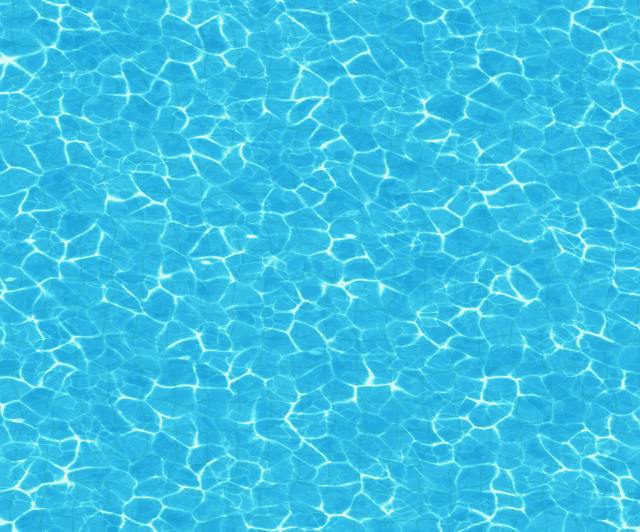
This texture is drawn by a WebGL 1 fragment shader. Its source:

```glsl
precision highp float;

uniform vec2 u_resolution;

const vec3 DEEP = vec3(0.11, 0.64, 0.85);
const vec3 BLUE = vec3(0.15, 0.69, 0.88);
const vec3 POOL = vec3(0.19, 0.74, 0.90);
const vec3 CLEAR = vec3(0.24, 0.79, 0.92);
const vec3 AQUA = vec3(0.33, 0.86, 0.94);
const vec3 PALE = vec3(0.47, 0.93, 0.95);
const vec3 FOAM = vec3(0.82, 0.97, 0.97);
const vec3 GROUT = vec3(0.14, 0.62, 0.70);

vec2 hash2(vec2 p) {
  vec2 k = vec2(dot(p, vec2(127.1, 311.7)), dot(p, vec2(269.5, 183.3)));
  return fract(sin(k) * 43758.55);
}

// Layered sines, roughly -1 to 1
float waves(vec2 p) {
  float sum = 0.0;
  float amp = 0.5;
  for (int i = 0; i < 4; i++) {
    sum += amp * sin(p.x + 1.7 * sin(p.y));
    p = mat2(0.8, 0.6, -0.6, 0.8) * p * 1.7 + 2.3;
    amp *= 0.7;
  }
  return sum;
}

// Bends cell borders into curves
vec2 ripple(vec2 p, float amount) {
  p += 0.9 * amount * sin(p.yx * vec2(1.1, 0.9) + vec2(0.7, 2.1));
  p += 0.5 * amount * sin(p.yx * vec2(2.7, 3.1) + p * 0.6);
  return p + 0.22 * amount * sin(p.yx * vec2(6.3, 5.7) + 1.3 * p);
}

// Nearest distance, gap to second, gap to third, cell tint
vec4 cells(vec2 p) {
  vec2 base = floor(p);
  vec3 near = vec3(9.0);
  float tint = 0.0;
  for (int y = -1; y <= 1; y++) {
    for (int x = -1; x <= 1; x++) {
      vec2 id = base + vec2(float(x), float(y));
      float d = length(id + 0.08 + 0.84 * hash2(id) - p);
      if (d < near.x) {
        near = vec3(d, near.xy);
        tint = hash2(id + 41.3).x;
      } else if (d < near.y) {
        near = vec3(near.x, d, near.y);
      } else {
        near.z = min(near.z, d);
      }
    }
  }
  return vec4(near.x, near.yz - near.x, tint);
}

// Bright thread along borders, with a knot where three cells meet
float caustic(vec4 cell, float strength) {
  float d = 0.5 * cell.y / mix(0.032, 0.058, strength);
  float knot = exp(-cell.z * cell.z * 60.0);
  return strength * (exp(-d * d) + 0.4 * knot);
}

// Small lens-shaped sun reflections in a few cells
float glint(vec2 p) {
  vec4 cell = cells(p);
  float spot = 1.0 - smoothstep(0.06, 0.17, cell.x);
  return spot * smoothstep(0.96, 0.98, cell.w);
}

// Thin wavering joints of the floor tiles
float joints(vec2 p) {
  vec2 d = abs(fract(p) - 0.5);
  vec2 line = 1.0 - smoothstep(0.015, 0.05, d);
  return max(line.x, line.y);
}

vec3 waterColor(float light) {
  vec3 c = mix(DEEP, BLUE, clamp(light + 1.0, 0.0, 1.0));
  c = mix(c, POOL, clamp(light, 0.0, 1.0));
  c = mix(c, CLEAR, clamp(light - 1.0, 0.0, 1.0));
  c = mix(c, AQUA, clamp(light - 2.0, 0.0, 1.0));
  c = mix(c, PALE, clamp(light - 3.0, 0.0, 1.0));
  return mix(c, FOAM, clamp(light - 4.0, 0.0, 1.0));
}

void main() {
  vec2 p = gl_FragCoord.xy / u_resolution.y;
  vec2 slanted = vec2(p.x, p.y + 0.1 * p.x);

  // Main web and a finer, fainter one
  vec4 web = cells(ripple(slanted * vec2(16.5, 23.0), 0.19));
  vec4 fine = cells(ripple(slanted * vec2(25.0, 41.0) + 7.4, 0.25));
  float strength = 0.15 + 0.85 * smoothstep(-0.7, 0.9, waves(slanted * vec2(23.0, 31.0)));
  float faint = smoothstep(-0.6, 0.9, waves(p * vec2(19.0, 27.0) + 5.0));

  // Soft patches, facets and sharp wisps
  float light = 0.2 + 0.25 * waves(p * vec2(11.0, 17.0) + 3.0);
  light += 0.9 * (web.w - 0.5) + 1.1 * (fine.w - 0.5);
  float wisp = waves(ripple(p * vec2(48.0, 80.0), 0.35));
  light += 0.35 * wisp + 1.1 * pow(max(1.0 - abs(wisp), 0.0), 5.0);

  // Focused light
  light += 1.0 * exp(-5.0 * web.y);
  light += 3.3 * caustic(web, strength) + 1.8 * caustic(fine, faint);
  light += 3.5 * glint(ripple(p * vec2(10.0, 30.0), 0.15));

  vec3 color = waterColor(light);
  float joint = joints(ripple(p * vec2(17.0, 18.0), 0.16));
  color = mix(color, GROUT, 0.3 * joint * (1.0 - smoothstep(1.5, 3.5, light)));
  gl_FragColor = vec4(color, 1.0);
}
```
